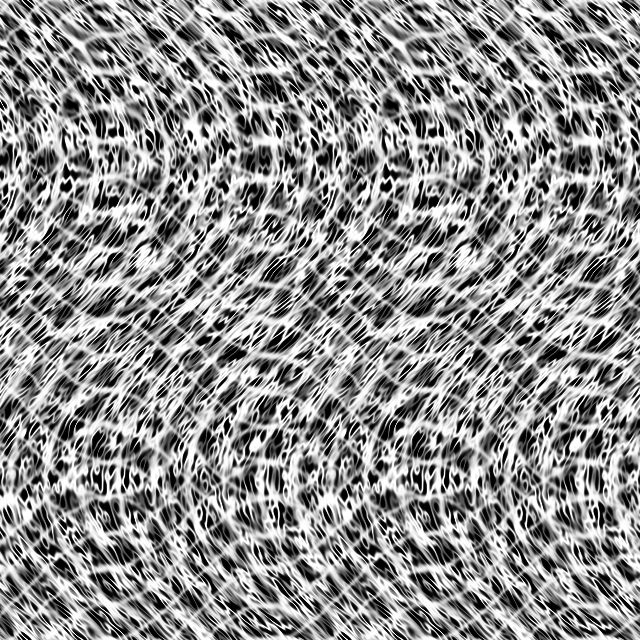
A WebGL 1 fragment shader for this pattern:

```glsl
precision highp float;
// Monochrome woven net, sheared into waves, with fine strands: two repeats across, one down.

uniform vec2 u_resolution;

#define TAU 6.2831853
#define REPEATS_X 2.0
#define CELLS 18.0               // net cells along each side
#define SWAY 0.1505              // sideways wave of the upright threads
#define SWELL 0.0833             // vertical wave of the crossing threads
#define SWELL_PHASE 0.555
#define STRAND_GRID vec2(116.0, 46.0)
#define STRAND_WIDTH 0.17
#define THREAD_SHARPNESS 12.0
#define WOBBLE 0.14
#define BLACK_POINT 0.02
#define WHITE_POINT 0.98

// Sine-free hash giving a gradient with components in -1..1
vec2 hashGradient(vec2 cell) {
  vec3 q = fract(vec3(cell.xyx) * vec3(0.1031, 0.1030, 0.0973));
  q += dot(q, q.yzx + 33.33);
  return fract((q.xx + q.yz) * q.zy) * 2.0 - 1.0;
}

float cornerValue(vec2 cell, vec2 corner, vec2 local, vec2 period, float seed) {
  vec2 wrapped = mod(cell + corner, period);
  return dot(hashGradient(wrapped + seed), local - corner);
}

// Gradient noise on a grid of counts, wrapping with the repeats
float tileNoise(vec2 p, vec2 counts, float seed) {
  vec2 period = counts / vec2(REPEATS_X, 1.0);
  vec2 q = p * counts;
  vec2 cell = floor(q);
  vec2 local = q - cell;
  vec2 w = local * local * local * (local * (local * 6.0 - 15.0) + 10.0);
  float a = cornerValue(cell, vec2(0.0, 0.0), local, period, seed);
  float b = cornerValue(cell, vec2(1.0, 0.0), local, period, seed);
  float c = cornerValue(cell, vec2(0.0, 1.0), local, period, seed);
  float d = cornerValue(cell, vec2(1.0, 1.0), local, period, seed);
  return mix(mix(a, b, w.x), mix(c, d, w.x), w.y);
}

// Soft bright line at every whole number
float thread(float t) {
  return pow(0.5 + 0.5 * cos(TAU * t), THREAD_SHARPNESS);
}

// Bright ridge along the zero contour of the noise
float ridge(float n) {
  float d = n / STRAND_WIDTH;
  return exp(-d * d);
}

float screen(float a, float b) {
  return 1.0 - (1.0 - a) * (1.0 - b);
}

void main() {
  vec2 uv = gl_FragCoord.xy / u_resolution;

  // Shear the sheet sideways, then find the swell of its crossing threads
  vec2 p = vec2(uv.x + SWAY * sin(TAU * uv.y), uv.y);
  float swell = SWELL * sin(TAU * REPEATS_X * uv.x - SWELL_PHASE);

  // Fine strands, dimmed in dark patches
  float patchNoise = tileNoise(p, vec2(36.0, 26.0), 71.0);
  float patchLight = mix(0.4, 1.0, smoothstep(-0.25, 0.25, patchNoise));
  float value = ridge(tileNoise(p, STRAND_GRID, 7.0)) * patchLight;

  // Upright threads follow the sway
  float wobble = WOBBLE * tileNoise(p, vec2(36.0, 30.0), 131.0);
  value = screen(value, 0.62 * thread(CELLS * p.x + wobble));

  // Two crossing families meet as a grid and part as a lattice
  float row = CELLS * uv.y + 0.5 + wobble;
  value = screen(value, 0.5 * thread(row + CELLS * swell));
  value = screen(value, 0.5 * thread(row - CELLS * swell));

  gl_FragColor = vec4(vec3(smoothstep(BLACK_POINT, WHITE_POINT, value)), 1.0);
}
```
